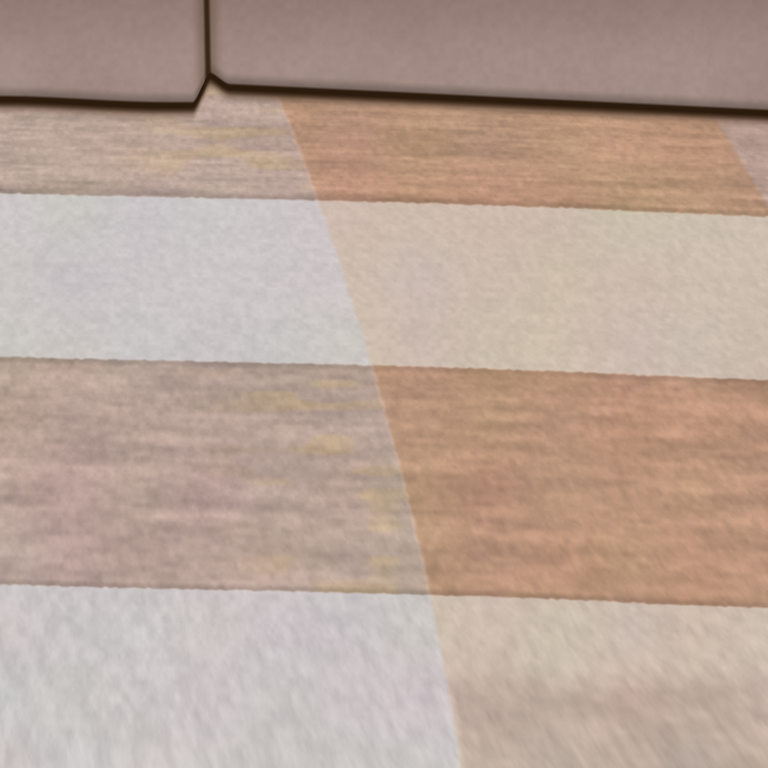
This texture is drawn by a Shadertoy shader. Its source:

```glsl
const vec3 PALE_COOL = vec3(0.795, 0.770, 0.768);
const vec3 PALE_WARM = vec3(0.800, 0.737, 0.680);
const vec3 BROWN_COOL = vec3(0.715, 0.628, 0.585);
const vec3 BROWN_WARM = vec3(0.720, 0.575, 0.475);
const vec3 CUSHION_DARK = vec3(0.560, 0.470, 0.440);
const vec3 CUSHION_LIGHT = vec3(0.655, 0.570, 0.540);
const vec3 SHADOW = vec3(0.170, 0.105, 0.050);
const vec3 SHADOW_SOFT = vec3(0.400, 0.310, 0.250);
const vec3 YELLOW = vec3(0.765, 0.665, 0.500);

const float STRIPE_START = 0.252;   // top of the first full pale stripe
const float STRIPE_HEIGHT = 0.213;  // height of that stripe
const float STRIPE_GROWTH = 1.394;  // each stripe is this much taller
const float THREADS = 21.0;         // threads per stripe
const float GAP_X = 0.271;          // gap between the cushions
const float GRAIN = 0.055;
const float STREAK = 0.13;

float hash(vec2 p) {
    vec3 q = fract(vec3(p.xyx) * 0.1031);
    q += dot(q, q.yzx + 33.33);
    return fract((q.x + q.y) * q.z);
}

float noise(vec2 p) {
    vec2 i = floor(p), f = fract(p);
    f = f * f * (3.0 - 2.0 * f);
    return mix(mix(hash(i), hash(i + vec2(1, 0)), f.x),
               mix(hash(i + vec2(0, 1)), hash(i + vec2(1, 1)), f.x), f.y);
}

float fbm(vec2 p) {
    float sum = 0.0, amp = 0.5;
    for (int k = 0; k < 4; k++) {
        sum += amp * noise(p);
        p = p * 2.03 + 17.3;
        amp *= 0.5;
    }
    return sum / 0.9375;
}

// Stripe number at depth v, with heights growing towards the viewer
float stripeCoord(float v) {
    float t = 1.0 + (v - STRIPE_START) * (STRIPE_GROWTH - 1.0) / STRIPE_HEIGHT;
    return log(max(t, 0.05)) / log(STRIPE_GROWTH);
}

vec3 wovenCloth(vec2 p, float px) {
    float v = p.y - 0.014 * p.x - 0.017 * p.x * p.x;
    v += 0.003 * (noise(vec2(p.x * 7.0, 3.0)) - 0.5);
    float n = stripeCoord(v);
    float scale = STRIPE_HEIGHT * pow(STRIPE_GROWTH, n);

    // Positive inside a brown stripe, in canvas units
    float cell = mod(n, 2.0);
    float inBrown = (0.5 - abs(cell - 1.5)) * scale;
    inBrown = cell < 0.5 ? -cell * scale : inBrown;
    inBrown += 0.0025 * (noise(p * vec2(160.0, 60.0)) - 0.5);
    float brown = smoothstep(-px - 0.0012, px + 0.0012, inBrown);

    // Curved seam, and a second one far to the right
    float seam = p.x - (0.3105 + 0.4325 * p.y - 0.143 * p.y * p.y);
    seam += 0.003 * (noise(p * 130.0) - 0.5);
    float farSeam = p.x - (0.935 + 0.6 * (p.y - 0.16));
    float warm = smoothstep(-px - 0.002, px + 0.002, seam);
    warm *= 1.0 - 0.75 * smoothstep(-0.004, 0.004, farSeam);

    vec3 pale = mix(PALE_COOL, PALE_WARM, warm);
    vec3 dark = mix(BROWN_COOL, BROWN_WARM, warm);
    float blotch = smoothstep(0.55, 0.8, noise(p * vec2(14.0, 70.0)));
    blotch *= smoothstep(0.2, 0.0, abs(seam + 0.09)) * (1.0 - warm);
    dark = mix(dark, YELLOW, 0.5 * blotch);
    vec3 col = mix(pale, dark, brown);

    // Faint band in the near right corner
    float band = smoothstep(0.865, 0.91, p.y) * smoothstep(0.0, 0.012, seam);
    col = mix(col, BROWN_COOL, 0.6 * band * (1.0 - brown));

    // Long threads, strongest in the brown stripes
    float thread = noise(vec2(p.x * 9.0, n * THREADS)) - 0.5;
    thread += 0.6 * (noise(vec2(p.x * 32.0, n * THREADS * 2.1 + 9.0)) - 0.5);
    col *= 1.0 + STREAK * thread * mix(0.12, 1.0, max(brown, 0.5 * band));

    // Dark selvedge along stripe edges, pale ridge along the seam
    col *= 1.0 - 0.11 * brown * smoothstep(0.009, 0.0, abs(inBrown - 0.003));
    col += 0.035 * brown * smoothstep(0.005, 0.0, abs(seam));

    // Weave grain, coarser towards the viewer, and uneven tint
    float grain = fbm(p * mix(150.0, 85.0, p.y) * vec2(1.0, 1.5)) - 0.5;
    col *= 1.0 + GRAIN * grain * mix(1.6, 3.0, max(brown, p.y * p.y));
    vec3 tint = vec3(noise(p * 11.0), noise(p * 11.0 + 40.0), noise(p * 11.0 + 80.0));
    return col + 0.022 * (tint - 0.5);
}

// Lower edge of the two cushions
float cushionEdge(float x) {
    float left = 0.133 - 0.008 * smoothstep(0.22, 0.0, x);
    left -= 0.03 * smoothstep(0.25, GAP_X, x);
    float right = 0.108 + 0.035 * (x - GAP_X) / (1.0 - GAP_X);
    right -= 0.014 * smoothstep(0.30, GAP_X, x);
    return mix(left, right, smoothstep(GAP_X - 0.006, GAP_X + 0.004, x));
}

vec3 cushion(vec2 p, float edge) {
    float light = smoothstep(-0.03, 0.09, p.y) * (0.7 + 0.5 * (fbm(p * 9.0) - 0.5));
    vec3 col = mix(CUSHION_DARK, CUSHION_LIGHT, light);
    col *= 1.0 + 1.2 * GRAIN * (fbm(p * 120.0) - 0.5);
    col *= 1.0 - 0.25 * smoothstep(0.016, 0.0, edge - p.y);
    float gap = abs(p.x - GAP_X + 0.02 * (0.1 - p.y));
    col = mix(col, SHADOW_SOFT, 0.5 * smoothstep(0.022, 0.003, gap));
    return mix(col, SHADOW, 0.85 * smoothstep(0.006, 0.001, gap));
}

void mainImage(out vec4 fragColor, in vec2 fragCoord) {
    vec2 p = fragCoord / iResolution.xy;
    p.y = 1.0 - p.y;
    float px = 1.0 / iResolution.y;
    float edge = cushionEdge(p.x);
    float below = p.y - edge;

    // Contact shadow on the cloth under the cushions
    vec3 col = wovenCloth(p, px);
    col = mix(col, SHADOW_SOFT, 0.8 * smoothstep(0.026, 0.010, below));
    col = mix(col, SHADOW, smoothstep(0.017, 0.006, below));
    col = mix(cushion(p, edge), col, smoothstep(-px - 0.001, px + 0.001, below));
    fragColor = vec4(clamp(col, 0.0, 1.0), 1.0);
}
```
